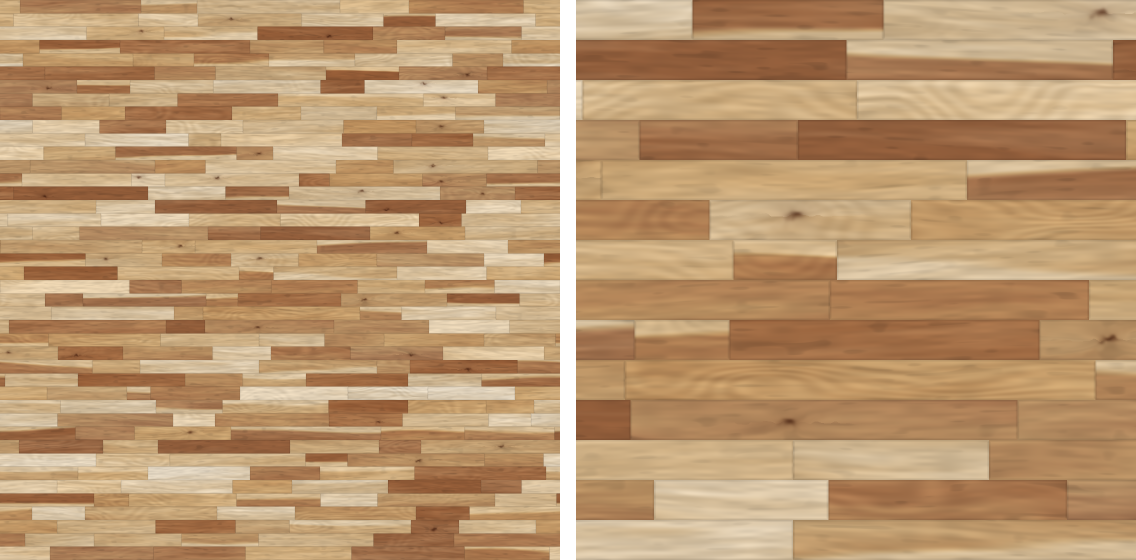
Left: the whole. Right: its middle third, enlarged.
This texture is drawn by a WebGL 2 fragment shader. Its source:

```glsl
#version 300 es
precision highp float;

uniform vec2 u_resolution;
out vec4 fragColor;

const float ROWS = 42.0;

float hash(vec2 p) {
    vec3 q = fract(p.xyx * vec3(0.1031, 0.1030, 0.0973));
    q += dot(q, q.yzx + 33.33);
    return fract((q.x + q.y) * q.z);
}

float noise(vec2 p) {
    vec2 i = floor(p), f = fract(p);
    f = f * f * (3.0 - 2.0 * f);
    return mix(mix(hash(i), hash(i + vec2(1, 0)), f.x),
               mix(hash(i + vec2(0, 1)), hash(i + vec2(1, 1)), f.x), f.y);
}

// Wood colour from dark heartwood (0) to pale sapwood (1)
vec3 woodRamp(float tone) {
    const vec3 shades[6] = vec3[6](
        vec3(0.57, 0.36, 0.22), vec3(0.65, 0.46, 0.31), vec3(0.72, 0.56, 0.38),
        vec3(0.78, 0.65, 0.47), vec3(0.83, 0.73, 0.58), vec3(0.89, 0.82, 0.71));
    float t = clamp(tone, 0.0, 0.999) * 5.0;
    int i = int(t);
    return mix(shades[i], shades[i + 1], fract(t));
}

// Jittered plank end, periodic along the row
float plankEnd(float i, float row, float count) {
    return i + 0.72 * (hash(vec2(mod(i, count) + 7.0, row + 91.0)) - 0.5);
}

vec3 parquet(vec2 uv) {
    // Locate the plank
    float row = floor(uv.y * ROWS);
    float v = fract(uv.y * ROWS);
    float count = 6.0 + floor(2.0 * hash(vec2(row, 5.0)));
    float s = uv.x * count + count * hash(vec2(row, 17.0));
    float cell = floor(s);
    if (s < plankEnd(cell, row, count)) cell -= 1.0;
    else if (s >= plankEnd(cell + 1.0, row, count)) cell += 1.0;
    float left = plankEnd(cell, row, count);
    float right = plankEnd(cell + 1.0, row, count);

    // Random traits of the plank
    vec2 id = vec2(mod(cell, count), row);
    float pick = hash(id + 31.0), kind = hash(id + 57.0);
    float tilt = hash(id + 73.0) - 0.5, flip = hash(id + 97.0);
    vec2 seed = 80.0 * vec2(pick, kind) + 40.0 * flip;
    vec2 p = vec2((s - left) / count, v / ROWS);
    float len = (right - left) / count;

    // Occasional knot, which bends the grain around it
    vec2 toKnot = p - vec2(len * (0.2 + 0.6 * flip), (0.25 + 0.5 * pick) / ROWS);
    toKnot += 0.003 * (noise(p * 260.0 + seed) - 0.5);
    float hasKnot = step(kind, 0.14);
    float knotDist = length(toKnot * vec2(0.7, 1.4));
    float bend = hasKnot * exp(-knotDist * 110.0);
    vec2 g = p + vec2(0.0, tilt * 0.09 * p.x + 0.008 * bend * sign(toKnot.y));
    g.y += 0.005 * (noise(g * vec2(14.0, 30.0) + seed) - 0.5);

    // Broad bands, fine fibres and arched growth rings
    float broad = noise(g * vec2(7.0, 85.0) + seed) - 0.5;
    float fibre = noise(g * vec2(22.0, 300.0) + seed) - 0.5;
    float fine = noise(g * vec2(75.0, 480.0) + seed) - 0.5;
    float arch = noise(g * vec2(16.0, 55.0) + seed + 9.0);
    float rings = sin(34.0 * arch + 420.0 * g.y) * smoothstep(0.5, 0.9, hash(id + 113.0));

    // Pale sapwood wedge along one edge of some planks
    float side = flip > 0.5 ? v : 1.0 - v;
    float wedge = 0.35 + 4.0 * tilt * (p.x - 0.5 * len) + 0.4 * broad;
    float sapwood = step(0.78, kind) * (1.0 - smoothstep(-0.12, 0.12, side - wedge));

    float tone = pow(pick, 1.12) + 0.22 * broad + 0.1 * fibre + 0.025 * rings;
    tone = mix(tone, max(tone, 0.93 + 0.12 * fibre), 0.8 * sapwood);
    vec3 colour = woodRamp(tone);

    // Warm or yellow cast, fibre shading and dark pores
    colour *= 1.0 + (hash(id + 131.0) - 0.5) * vec3(0.02, -0.03, -0.12);
    colour *= 1.0 + 0.07 * fibre + 0.09 * fine + 0.018 * rings;
    float pores = smoothstep(0.76, 0.95, noise(g * vec2(60.0, 340.0) + seed + 21.0));
    colour *= 1.0 - 0.1 * pores * (1.0 - 0.6 * pick);

    // Knot core with a soft halo
    float core = exp(-pow(knotDist * 330.0, 2.0));
    colour *= 1.0 - hasKnot * (0.42 * core + 0.16 * exp(-knotDist * 130.0)) * vec3(0.8, 1.0, 1.1);

    // Faint joints
    float gap = min(min(v, 1.0 - v) / ROWS, min(s - left, right - s) / count);
    return colour * (1.0 - 0.1 * (1.0 - smoothstep(0.0003, 0.0014, gap)));
}

void main() {
    // Average four samples to smooth plank edges
    vec3 sum = vec3(0.0);
    for (int i = 0; i < 4; i++) {
        vec2 offset = 0.5 * vec2(i % 2, i / 2) - 0.25;
        sum += parquet((gl_FragCoord.xy + offset) / u_resolution);
    }
    fragColor = vec4(sum / 4.0, 1.0);
}
```
